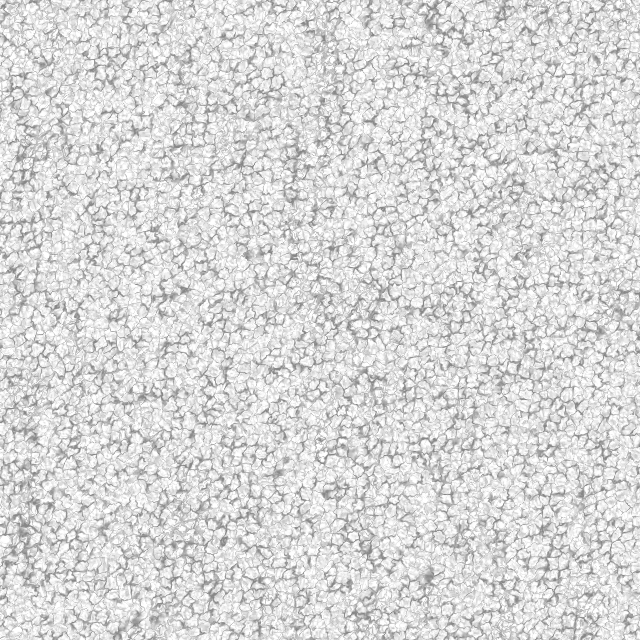
Write a Shadertoy shader that draws this texture.

```glsl
const vec3 SHADOW_GRAY = vec3(0.53);
const vec3 WOOL_WHITE = vec3(1.0);
const float TUFTS_ACROSS = 66.0;
const float CRUMB_SCALE = 1.7;

float hash21(vec2 p) {
    vec3 q = fract(p.xyx * vec3(0.1031, 0.1030, 0.0973));
    q += dot(q, q.yzx + 33.33);
    return fract((q.x + q.y) * q.z);
}

vec2 hash22(vec2 p) {
    return vec2(hash21(p), hash21(p + 71.7));
}

float valueNoise(vec2 p) {
    vec2 cell = floor(p);
    vec2 f = fract(p);
    f = f * f * (3.0 - 2.0 * f);
    float low = mix(hash21(cell), hash21(cell + vec2(1, 0)), f.x);
    float high = mix(hash21(cell + vec2(0, 1)), hash21(cell + vec2(1, 1)), f.x);
    return mix(low, high, f.y);
}

// x: gap between the two nearest centres, y: random id of the tuft
vec2 cellular(vec2 p, float jitter) {
    vec2 base = floor(p);
    float nearest = 9.0;
    float second = 9.0;
    float id = 0.0;
    for (int j = -1; j <= 1; j++) {
        for (int i = -1; i <= 1; i++) {
            vec2 cell = base + vec2(i, j);
            vec2 centre = cell + 0.5 + jitter * (hash22(cell) - 0.5);
            float d = length(centre - p);
            if (d < nearest) {
                second = nearest;
                nearest = d;
                id = hash21(cell + 19.3);
            } else {
                second = min(second, d);
            }
        }
    }
    return vec2(second - nearest, id);
}

// Ragged displacement that frays the tuft outlines
vec2 fray(vec2 p, float frequency, float amount) {
    vec2 q = p * frequency;
    return amount * (vec2(valueNoise(q), valueNoise(q + 43.1)) - 0.5);
}

// Narrow broken vertical lines where the pile parts
float partingMask(vec2 uv) {
    float x = uv.x + 0.006 * sin(uv.y * 13.0) + 0.004 * sin(uv.y * 37.0 + 2.0);
    float bands = valueNoise(vec2(x * 24.0, uv.y * 4.0));
    float threads = valueNoise(vec2(x * 60.0 + 9.0, uv.y * 13.0));
    return smoothstep(0.5, 0.85, 0.5 * bands + 0.5 * threads);
}

float crease(float gap, float width) {
    return 1.0 - smoothstep(0.0, width, gap);
}

// Short fine hairs running in a random direction on each tuft
float hairs(vec2 p, float id) {
    float angle = 0.7 + 1.6 * (id - 0.5);
    vec2 along = vec2(cos(angle), sin(angle));
    vec2 q = vec2(dot(p, along), dot(p, vec2(-along.y, along.x)));
    return smoothstep(0.1, 0.9, valueNoise(q * vec2(6.0, 3.2)));
}

void mainImage(out vec4 fragColor, in vec2 fragCoord) {
    vec2 uv = fragCoord / iResolution.y;
    float parting = partingMask(uv);

    // Tuft space, slightly stretched along the rising diagonal
    vec2 p = uv * TUFTS_ACROSS;
    p -= 0.07 * (p.x + p.y);
    vec2 frayed = p + fray(p, 2.1, 0.36) + fray(p, 4.7, 0.26);

    // Tufts, with smaller crumbs in and around the partings
    vec2 tuft = cellular(frayed, 0.85);
    vec2 crumb = cellular(frayed * CRUMB_SCALE + 37.0, 1.0);
    float openness = smoothstep(0.15, 0.85, valueNoise(p * 1.3 + 5.0));
    float tuftCrease = crease(tuft.x, mix(0.14, 0.38, openness) + 0.1 * parting);
    float crumbCrease = crease(crumb.x, 0.3);

    // Darkness from creases, broken up by fine fibres, and from hairs
    float fibre = valueNoise(p * 4.3 + 63.0);
    float depth = mix(0.42, 0.88, openness) + 0.10 * parting;
    float dark = tuftCrease * depth * mix(0.7, 1.2, fibre);
    dark = max(dark, crumbCrease * (0.16 + 0.34 * parting));
    float hair = hairs(p, tuft.y);
    dark += 0.30 * hair * hair * (1.0 - 0.4 * parting) * (1.0 - 0.5 * tuftCrease);

    vec3 color = mix(WOOL_WHITE, SHADOW_GRAY, clamp(dark, 0.0, 1.0));
    fragColor = vec4(color, 1.0);
}
```
